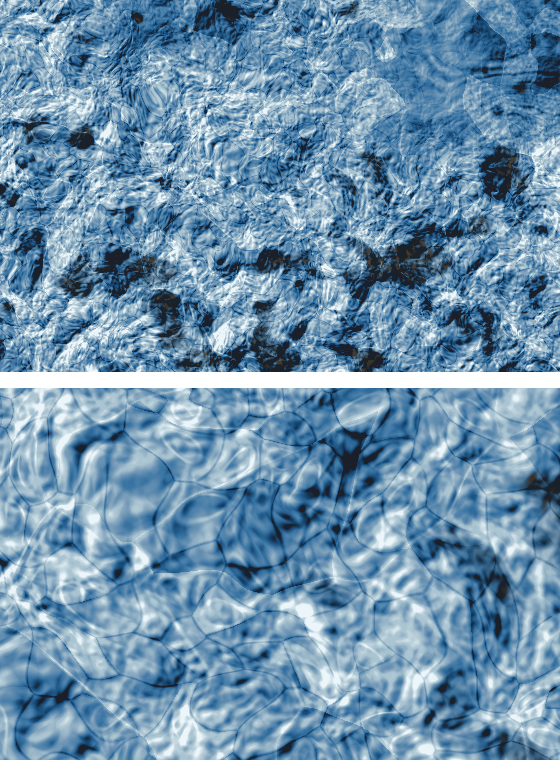
Top, the full canvas; bottom, a detail of the centre.
Write a Shadertoy shader that draws this texture.

```glsl
#define PLATE_SCALE 8.0
#define CHIP_SCALE 21.0
#define WARP 0.034
#define GLOSS 3.6
#define FROST 0.15
#define RIM_LIGHT 0.62
#define PIT_DEPTH 0.50
#define BRIGHTNESS 0.56

const vec3 BLACK_WATER = vec3(0.10, 0.12, 0.16);
const vec3 DEEP_BLUE = vec3(0.08, 0.27, 0.44);
const vec3 CLEAR_BLUE = vec3(0.20, 0.44, 0.63);
const vec3 ICE_BLUE = vec3(0.44, 0.59, 0.71);
const vec3 PALE_ICE = vec3(0.67, 0.77, 0.82);
const vec3 GLINT = vec3(0.92, 0.96, 0.98);
const vec3 SLATE = vec3(0.31, 0.40, 0.47);
const vec3 GRIT = vec3(0.36, 0.27, 0.16);

vec2 hash2(vec2 p) {
    vec3 q = fract(p.xyx * vec3(0.1031, 0.1030, 0.0973));
    q += dot(q, q.yzx + 33.33);
    return fract((q.xx + q.yz) * q.zy);
}

float corner(vec2 cell, vec2 offset, vec2 f) {
    return dot(hash2(cell + offset + 71.0) * 2.0 - 1.0, f - offset);
}

// Gradient noise, roughly -1 to 1
float noise(vec2 p) {
    vec2 i = floor(p), f = p - i;
    vec2 u = f * f * f * (f * (f * 6.0 - 15.0) + 10.0);
    float low = mix(corner(i, vec2(0, 0), f), corner(i, vec2(1, 0), f), u.x);
    float high = mix(corner(i, vec2(0, 1), f), corner(i, vec2(1, 1), f), u.x);
    return 1.5 * mix(low, high, u.y);
}

mat2 rotation(float a) {
    return mat2(cos(a), sin(a), -sin(a), cos(a));
}

// Elongated cells: nearest distance, gap to the next cell, random id
vec3 shards(vec2 p) {
    vec2 cell = floor(p);
    float nearest = 9.0, second = 9.0, id = 0.0;
    for (int y = -2; y <= 2; y++)
    for (int x = -2; x <= 2; x++) {
        vec2 c = cell + vec2(x, y);
        vec2 seed = hash2(c), trait = hash2(c + 37.0);
        vec2 d = rotation(trait.x * 6.283) * (c + seed - p);
        float dist = length(d * vec2(0.75, 1.5));
        if (dist < nearest) {
            second = nearest;
            nearest = dist;
            id = trait.y;
        } else {
            second = min(second, dist);
        }
    }
    return vec3(nearest, second - nearest, id);
}

// Creased surface of the melted ice
float relief(vec2 p) {
    float height = 0.0, amplitude = 0.6, scale = 8.0;
    for (int i = 0; i < 4; i++) {
        height += amplitude * abs(noise(p * scale + float(i) * 17.0));
        amplitude *= 0.58;
        scale *= 2.1;
    }
    return height;
}

float band(float value, float width) {
    return 1.0 - smoothstep(0.0, width, abs(value));
}

float spot(vec2 p, vec2 centre, vec2 radius) {
    return 1.0 - smoothstep(0.3, 1.0, length((p - centre) / radius));
}

vec3 iceRamp(float t) {
    vec3 c = mix(BLACK_WATER, DEEP_BLUE, clamp((t - 0.02) / 0.12, 0.0, 1.0));
    c = mix(c, CLEAR_BLUE, clamp((t - 0.14) / 0.18, 0.0, 1.0));
    c = mix(c, ICE_BLUE, clamp((t - 0.32) / 0.26, 0.0, 1.0));
    c = mix(c, PALE_ICE, clamp((t - 0.58) / 0.25, 0.0, 1.0));
    return mix(c, GLINT, clamp((t - 0.88) / 0.25, 0.0, 1.0));
}

void mainImage(out vec4 fragColor, in vec2 fragCoord) {
    vec2 p = fragCoord / iResolution.y;
    p.x += 0.753 - 0.5 * iResolution.x / iResolution.y;
    vec2 w = p + WARP * vec2(noise(p * 6.0), noise(p * 6.0 + 40.0));
    w += 0.3 * WARP * vec2(noise(p * 19.0 + 9.0), noise(p * 19.0 + 60.0));

    // Regions: clear corner, feathered sheet, broken lower part
    vec2 q = p + 0.07 * vec2(noise(p * 5.0 + 3.0), noise(p * 5.0 + 23.0));
    float corner = spot(q, vec2(1.47, 0.86), vec2(0.25, 0.32));
    float clear = max(corner, 0.7 * spot(q, vec2(0.46, 0.94), vec2(0.28, 0.13)));
    float sheet = smoothstep(0.85, 1.15, q.x) * smoothstep(0.5, 0.75, q.y);
    float broken = smoothstep(0.8, 0.1, q.y + 0.3 * (0.75 - q.x));

    // Plates, chips and glossy relief
    vec3 plate = shards(w * PLATE_SCALE);
    vec3 chip = shards(w * CHIP_SCALE + 13.0);
    vec2 toLight = vec2(-0.0021, 0.0024);
    float slope = relief(w - toLight) - relief(w + toLight);
    float calm = 1.0 - 0.65 * max(sheet, clear);
    float tone = BRIGHTNESS + 0.16 * noise(p * 3.0 + 5.0) + 0.13 * noise(w * 13.0);
    tone += 0.24 * (plate.z - 0.5) + calm * (0.26 * (chip.z - 0.5) + GLOSS * slope);

    // Powdery frost and feather streaks
    float powder = smoothstep(0.35, 0.75, plate.z + 0.35 * noise(w * 11.0 + 8.0));
    float grain = noise(p * 95.0) + 0.7 * noise(p * 170.0);
    tone += FROST * powder * (0.4 + grain) + 0.04 * grain;
    vec2 along = rotation(-0.5 - 0.25 * noise(p * 3.0)) * w;
    tone += 0.28 * sheet * noise(along * vec2(11.0, 62.0));
    tone -= 0.36 * clear;

    // Open pits of dark water
    float hollow = noise(w * 5.5 + 31.0) + 0.75 * noise(w * 15.0 + 2.0);
    float pit = smoothstep(0.25, 0.6, hollow + 0.42 * broken - 0.18 - 0.3 * sheet);
    tone -= PIT_DEPTH * pit;

    // Bright rims, each with a dark shadow line
    float vein = noise(w * 9.0 + 50.0), thread = noise(w * 22.0 + 80.0);
    float patchy = smoothstep(-0.15, 0.3, noise(w * 7.0 + 90.0));
    float rim = max(band(vein, 0.07), 0.7 * band(thread, 0.12)) * patchy;
    rim = max(rim, 0.7 * band(plate.y, 0.06) * (1.0 - patchy));
    float oval = band(chip.x - 0.30, 0.07) * step(0.6, chip.z);
    rim = max(rim, 0.6 * oval);
    float shade = max(band(vein - 0.15, 0.08) * patchy, band(chip.y, 0.09));
    tone += calm * (RIM_LIGHT * rim * (0.55 + 0.45 * noise(p * 30.0)) - 0.22 * shade);

    // Slate tint and brown grit inside the pits
    vec3 color = iceRamp(tone);
    float murk = pit * smoothstep(-0.2, 0.3, noise(p * 8.0 + 15.0));
    color = mix(color, SLATE * (0.35 + 1.3 * clamp(tone, 0.0, 1.0)), 0.55 * murk);
    float grit = smoothstep(0.15, 0.5, noise(p * 55.0 + 7.0) + 0.3 * noise(p * 120.0));
    color = mix(color, GRIT, 0.7 * grit * murk * smoothstep(0.5, 0.1, tone));
    fragColor = vec4(color, 1.0);
}
```
